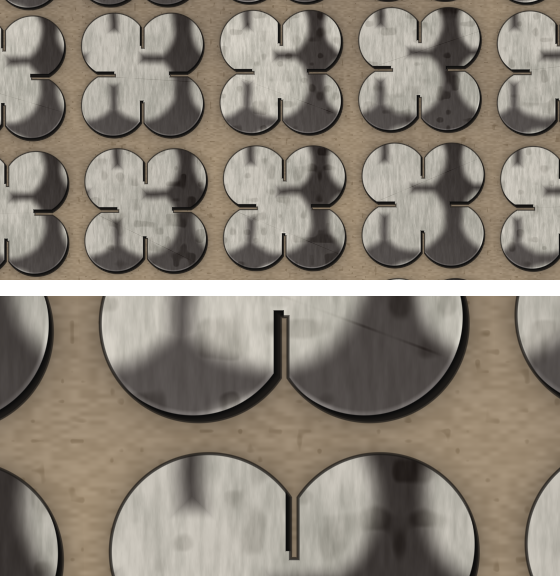
Top: the whole. Bottom: its middle third, enlarged.
This pattern is drawn by a WebGL 2 fragment shader. Its source:

```glsl
#version 300 es
precision highp float;
// Rows of four-lobed metal blanks set in cardboard, with blurred reflections and wear.

uniform vec2 u_resolution;
out vec4 fragColor;

float hash(vec2 p) {
  return fract(sin(dot(p, vec2(127.1, 311.7))) * 43758.5453);
}

float noise(vec2 p) {
  vec2 i = floor(p), f = fract(p);
  f = f * f * (3.0 - 2.0 * f);
  return mix(mix(hash(i), hash(i + vec2(1, 0)), f.x),
             mix(hash(i + vec2(0, 1)), hash(i + vec2(1, 1)), f.x), f.y);
}

float fbm(vec2 p) {
  float sum = 0.0, amp = 0.5;
  for (int k = 0; k < 4; k++) {
    sum += amp * noise(p);
    p = p * 2.03 + 7.1;
    amp *= 0.5;
  }
  return sum;
}

// Signed distance to four merged lobes, cut by a slit on each axis
float blank(vec2 p, float slitHalf) {
  vec2 q = abs(p);
  float lobes = length(q - vec2(0.102, 0.106)) - 0.117;
  float core = max(q.x, q.y) - 0.102;
  float slit = min(max(q.x - slitHalf, 0.098 - q.y),
                   max(q.y - slitHalf, 0.098 - q.x));
  return max(min(lobes, core), -slit);
}

float inside(float d, float blur) {
  return 1.0 - smoothstep(-blur, blur, d);
}

vec3 cardboard(vec2 p) {
  float tone = 0.65 - 0.35 * p.y + 0.7 * (fbm(p * 5.0) - 0.5);
  vec3 paper = mix(vec3(0.53, 0.47, 0.40), vec3(0.68, 0.60, 0.49), clamp(tone, 0.0, 1.0));
  float fibre = noise(p * vec2(90.0, 190.0)) - 0.5;
  float speck = smoothstep(0.83, 0.97, noise(p * 85.0 + 31.0));
  return paper + 0.07 * fibre - 0.07 * speck;
}

vec3 metal(vec2 local, vec2 cell, vec2 p) {
  // The lit areas mirror the same lattice, sliding a little from column to column
  vec2 period = vec2(0.495, 0.484);
  vec2 shift = vec2(-0.122 - 0.018 * cell.x, 0.062);
  vec2 mirrored = mod(local - shift + 0.5 * period, period) - 0.5 * period;
  mirrored += 0.006 * (vec2(noise(p * 22.0), noise(p * 22.0 + 40.0)) - 0.5);
  float lit = inside(blank(mirrored, 0.012), 0.018);

  float grain = fbm(p * vec2(150.0, 28.0)) - 0.47;
  float cloud = fbm(p * 13.0 + cell * 3.0) - 0.47;
  float tone = 0.5 - 1.1 * local.x + 0.8 * local.y + 1.3 * cloud + 0.9 * grain;
  vec3 bright = mix(vec3(0.67, 0.66, 0.62), vec3(0.79, 0.77, 0.73), clamp(tone, 0.0, 1.0));
  vec3 dark = vec3(0.27, 0.25, 0.24) - 0.22 * local.y - 0.12 * local.x;
  vec3 color = mix(dark + 0.07 * grain, bright + 0.10 * grain, lit);

  // Per-piece tone, a faint scratch and scattered smudges
  color *= 0.96 + 0.08 * hash(cell + 5.0);
  float tilt = hash(cell + 9.0) - 0.5;
  float scratch = abs(local.y - tilt * (0.2 + local.x));
  color -= 0.07 * (1.0 - smoothstep(0.0, 0.003, scratch)) * noise(p * 30.0);
  float smudge = smoothstep(0.66, 0.85, noise(p * 35.0 + cell * 11.0));
  return color - 0.08 * smudge * step(0.55, hash(cell + 2.0));
}

void main() {
  vec2 p = gl_FragCoord.xy / u_resolution.y;
  float pixel = 0.8 / u_resolution.y;

  // Slightly skewed lattice that rises to the right, then drops at the last column
  vec2 q = p - vec2(1.005, 0.740);
  vec2 cell;
  cell.x = round((q.x + 0.024 * q.y) / 0.495);
  float rise = 0.010 * (cell.x - 2.2 * max(cell.x - 1.0, 0.0));
  cell.y = round((q.y - rise) / 0.484);
  vec2 center = vec2(0.495 * cell.x - 0.012 * cell.y,
                     0.484 * cell.y + rise - 0.016 * max(cell.y, 0.0));
  vec2 local = q - center;

  // Each piece sits up and left in its cut-out, exposing a dark crescent
  float hole = blank(local, 0.0045);
  vec2 slide = vec2(-0.005, 0.009) + 0.003 * (vec2(hash(cell), hash(cell + 4.0)) - 0.5);
  float piece = blank(local - slide, 0.006);

  // Soft contact shade on the card
  vec3 color = cardboard(p);
  color *= 1.0 - 0.22 * exp(-max(hole, 0.0) * 70.0);

  // Metal with a thin bright lower rim
  vec3 face = metal(local, cell, p);
  float rim = smoothstep(-0.007, -0.001, piece) * smoothstep(0.02, 0.16, -local.y);
  face += 0.20 * rim * noise(p * 18.0);

  vec3 recess = mix(vec3(0.11, 0.10, 0.09), vec3(0.04), inside(piece - 0.004, 0.004));
  vec3 filled = mix(recess, face, inside(piece, pixel));
  color = mix(color, filled, inside(hole, pixel));

  // Dark cut line around the opening
  color = mix(color, vec3(0.11, 0.10, 0.09), 0.75 * inside(abs(hole) - 0.0018, pixel));
  fragColor = vec4(clamp(color, 0.0, 1.0), 1.0);
}
```
